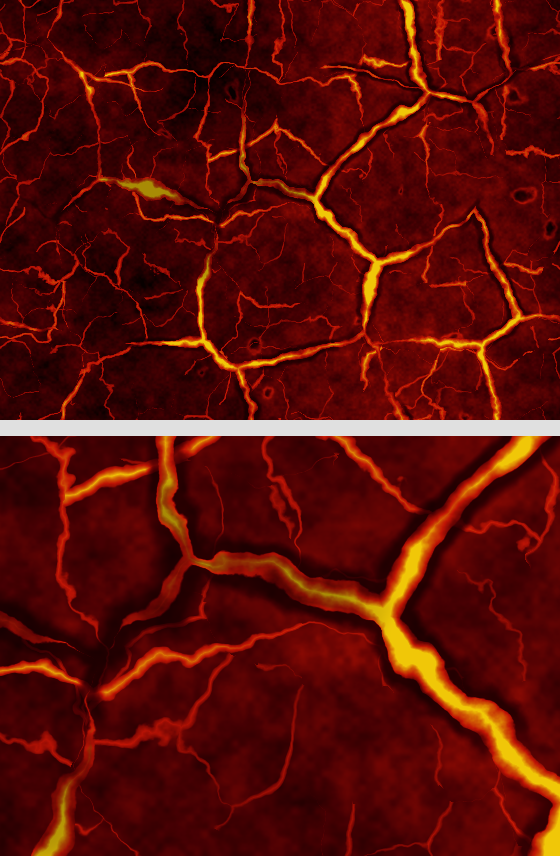
Top: the whole. Bottom: its middle third, enlarged.
Give the GLSL for this texture, as a Shadertoy shader.

```glsl
// Glowing lava cracks in a dark crust: branching hot fissures, hairlines and small craters, tiling.
const vec3 SOOT   = vec3(0.03, 0.00, 0.00);
const vec3 CRUST  = vec3(0.27, 0.00, 0.01);
const vec3 EMBER  = vec3(0.44, 0.02, 0.01);
const vec3 RED    = vec3(0.75, 0.08, 0.02);
const vec3 ORANGE = vec3(0.82, 0.36, 0.02);
const vec3 YELLOW = vec3(0.94, 0.78, 0.03);
const vec2 GRID   = vec2(4.0, 3.0);       // square cells on a 4:3 canvas
const vec2 SHIFT  = vec2(0.357, 0.845);   // where the tile is cut

float hash(vec2 p, float seed) {
    return fract(sin(dot(p, vec2(127.1, 311.7)) + seed * 74.7) * 43758.5453);
}

// Whole cell index, wrapped safely against rounding
vec2 wrapCell(vec2 cell, vec2 cells) { return floor(mod(cell + 0.5, cells)); }

float noise(vec2 uv, vec2 cells, float seed) {
    vec2 p = uv * cells, i = floor(p), f = fract(p);
    f = f * f * (3.0 - 2.0 * f);
    vec2 a = wrapCell(i, cells), b = wrapCell(i + 1.0, cells);
    return mix(mix(hash(a, seed), hash(vec2(b.x, a.y), seed), f.x),
               mix(hash(vec2(a.x, b.y), seed), hash(b, seed), f.x), f.y);
}

float fbm(vec2 uv, vec2 cells, float seed) {
    float sum = 0.0, amp = 0.5;
    for (int i = 0; i < 5; i++) {
        sum += amp * noise(uv, cells, seed + float(i));
        cells *= 2.0;
        amp *= 0.5;
    }
    return sum / 0.97;
}

vec2 warp(vec2 uv, vec2 cells, vec2 amount, float seed) {
    return amount * (vec2(fbm(uv, cells, seed), fbm(uv, cells, seed + 9.0)) - 0.5);
}

vec2 site(vec2 cell, vec2 cells, float seed) {
    vec2 c = wrapCell(cell, cells);
    return 0.1 + 0.8 * vec2(hash(c, seed), hash(c, seed + 1.0));
}

// Ridge along Voronoi borders: each border has its own strength, falling by 1 per width
float crackRidge(vec2 uv, vec2 cells, float width, float missing, float seed) {
    vec2 p = uv * cells, base = floor(p), f = fract(p), home = vec2(0.0), toHome = vec2(0.0);
    float nearest = 9.0, ridge = -99.0;
    for (int k = 0; k < 9; k++) {
        vec2 g = vec2(k % 3 - 1, k / 3 - 1);
        vec2 r = g + site(base + g, cells, seed) - f;
        if (dot(r, r) < nearest) { nearest = dot(r, r); home = g; toHome = r; }
    }
    float homeId = hash(wrapCell(base + home, cells), seed + 2.0);
    for (int k = 0; k < 25; k++) {
        if (k == 12) continue;
        vec2 g = home + vec2(k % 5 - 2, k / 5 - 2);
        vec2 r = g + site(base + g, cells, seed) - f;
        float d = dot(0.5 * (toHome + r), normalize(r - toHome)) / cells.y;
        float id = fract(homeId + hash(wrapCell(base + g, cells), seed + 2.0));
        ridge = max(ridge, smoothstep(missing, missing + 0.5, id) - d / width);
    }
    return ridge;
}

// Bright rim (positive) around a dark pit (negative), scattered over the grid
float craters(vec2 uv, vec2 cells, float share, float seed) {
    vec2 p = uv * cells, base = floor(p), f = fract(p);
    float relief = 0.0;
    for (int k = 0; k < 9; k++) {
        vec2 g = vec2(k % 3 - 1, k / 3 - 1);
        float id = hash(wrapCell(base + g, cells), seed + 3.0);
        float radius = 0.04 + 0.09 * fract(id * 17.0);
        float d = length(g + site(base + g, cells, seed) - f);
        float rim = (d - radius) / 0.035;
        float pit = 1.0 - smoothstep(0.3, 0.9, d / radius);
        relief += step(id, share) * (exp(-rim * rim) - 0.7 * pit);
    }
    return relief;
}

vec3 blend(vec3 from, vec3 to, float start, float end, float t) {
    return mix(from, to, clamp((t - start) / (end - start), 0.0, 1.0));
}

vec3 heatColor(float t) {
    vec3 c = blend(SOOT, CRUST, 0.0, 0.25, t);
    c = blend(c, EMBER, 0.25, 0.40, t);
    c = blend(c, RED, 0.40, 0.60, t);
    c = blend(c, ORANGE, 0.60, 0.78, t);
    return blend(c, YELLOW, 0.78, 0.95, t);
}

void mainImage(out vec4 fragColor, in vec2 fragCoord) {
    vec2 uv = fract(fragCoord / iResolution.xy + SHIFT);
    vec2 jagged = uv + warp(uv, GRID * 14.0, vec2(0.010, 0.013), 21.0);
    vec2 bent = jagged + warp(uv, GRID * 2.0, vec2(0.075, 0.10), 11.0);
    vec2 torn = jagged + warp(uv, GRID * 4.0, vec2(0.06, 0.08), 31.0);
    float streaks = fbm(uv, GRID * 12.0, 61.0);

    // Mottled crust with craters
    float heat = 0.188 + 0.50 * (fbm(uv, GRID, 51.0) - 0.5) + 0.28 * (streaks - 0.5);
    heat += 0.08 * (noise(uv, GRID * 56.0, 71.0) - 0.5) + 0.20 * craters(torn, GRID * 2.0, 0.3, 81.0);

    // Hairlines and side cracks, fading in and out
    float hair = crackRidge(torn, GRID * 4.0, 0.004, 0.3, 91.0) + 2.4 * (fbm(uv, GRID * 2.0, 101.0) - 0.56);
    heat = mix(heat, max(heat, 0.33 + 0.22 * hair), smoothstep(0.0, 0.4, hair));
    float side = crackRidge(torn, GRID * 2.0, 0.006, 0.35, 111.0) + 2.0 * (fbm(uv, GRID * 2.0, 121.0) - 0.54);
    heat = mix(heat, max(heat, 0.38 + 0.36 * side), smoothstep(0.0, 0.3, side));

    // Main fissures with a red glow, a dark lip and a hot core, dull in places
    float fissure = crackRidge(bent, GRID, 0.012, -0.15, 131.0) + 2.4 * (fbm(uv, GRID * 2.0, 141.0) - 0.57);
    heat += 0.08 * exp(0.35 * min(fissure, 0.0));
    float lip = smoothstep(-1.2, -0.3, fissure) * smoothstep(0.45, 0.6, fbm(uv, GRID * 2.0, 151.0));
    heat *= 1.0 - 0.65 * lip;
    heat = mix(heat, 0.42 + 0.58 * fissure + 0.75 * (streaks - 0.5), smoothstep(0.0, 0.14, fissure));
    float dull = smoothstep(0.54, 0.66, fbm(uv, GRID, 161.0)) * smoothstep(0.1, 0.4, fissure);
    fragColor = vec4(heatColor(max(heat, 0.0)) * (1.0 - 0.3 * dull), 1.0);
}
```
